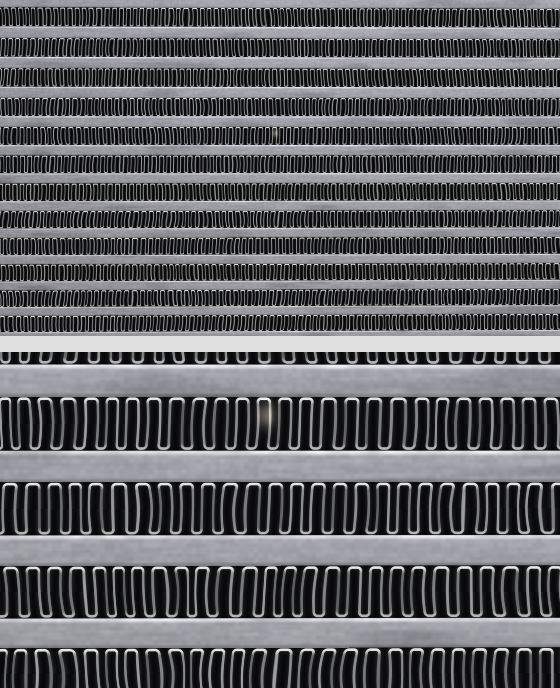
Top: the whole. Bottom: its middle third, enlarged.
Write a WebGL 1 fragment shader that draws this texture.

```glsl
precision highp float;

uniform vec2 u_resolution;

float hash(vec2 p) {
  return fract(sin(dot(p, vec2(127.1, 311.7))) * 43758.5453);
}

float noise(vec2 p) {
  vec2 i = floor(p), f = fract(p);
  f = f * f * (3.0 - 2.0 * f);
  return mix(mix(hash(i), hash(i + vec2(1.0, 0.0)), f.x),
             mix(hash(i + vec2(0.0, 1.0)), hash(i + 1.0), f.x), f.y);
}

float roundedBox(vec2 p, vec2 halfSize, float radius) {
  vec2 q = abs(p) - halfSize + radius;
  return length(max(q, 0.0)) + min(max(q.x, q.y), 0.0) - radius;
}

// Folded fin strip; p is in fold widths, measured down from the top of the gap
vec3 finStrip(vec2 p, float height, float row, float side, float pixel) {
  float depth = p.y / height;
  float bend = noise(vec2(p.x * 0.8, row * 7.3)) - 0.5;
  float lean = noise(vec2(p.x * 0.13, row * 3.1 + 40.0)) - 0.5;
  float u = p.x + 0.35 * bend * sin(3.14159 * depth) + 0.5 * lean * depth
          + 0.4 * noise(vec2(p.x * 0.4, row * 5.7 + 90.0)) + hash(vec2(row, 2.0));

  // Upper and lower loops share their legs, forming one continuous wave
  float upper = step(depth, 0.5);
  float fold = fract(u + 0.5 * upper) - 0.5;
  float fromEnd = mix(height - p.y, p.y, upper);
  float halfWidth = mix(0.22, 0.28, upper);
  float d = roundedBox(vec2(fold, fromEnd - 5.0), vec2(halfWidth, 4.9), 0.16);
  float wire = 1.0 - smoothstep(0.055 - 0.5 * pixel, 0.055 + 0.7 * pixel, abs(d));

  // Walls receding into the gap, seen from opposite sides left and right
  float facing = 0.5 + 0.5 * sign(d) * sign(fold) * side * (2.0 * upper - 1.0);
  float wall = exp(-9.0 * abs(d)) * (0.1 + 0.16 * facing);

  float cap = 1.0 - smoothstep(0.08, 0.4, fromEnd);
  float glint = 0.75 + 0.5 * hash(vec2(floor(u * 2.0), row));
  float light = mix(0.5 * glint, mix(0.72, 0.92, upper), cap);
  vec3 color = vec3(0.015, 0.015, 0.025) + wall * vec3(0.98, 1.0, 1.0);
  return mix(color, light * vec3(0.98, 0.99, 1.0), wire);
}

// Flat tube; across runs from 0 at its upper edge to 1 at its lower edge
vec3 tube(vec2 uv, float across, float row) {
  vec3 color = mix(vec3(0.64, 0.645, 0.675), vec3(0.59, 0.585, 0.61), uv.y);
  color *= 0.95 + 0.08 * smoothstep(0.0, 0.5, uv.x);
  color += 0.035 * (0.5 - across);

  // Brushed grain and broad stains
  color += 0.05 * (noise(vec2(uv.x * 60.0, across * 9.0 + row * 31.0)) - 0.5);
  color += 0.05 * (noise(vec2(uv.x * 350.0, across * 6.0 + row * 17.0)) - 0.5);
  color -= 0.08 * smoothstep(0.6, 0.95, noise(vec2(uv.x * 14.0, across * 1.5 + row * 9.0)));

  // Bright upper rim and shaded lower rim
  float rim = 1.0 - smoothstep(0.04, 0.2, across);
  color += rim * (0.16 + 0.12 * noise(vec2(uv.x * 90.0, row * 5.0)));
  return color * (1.0 - 0.22 * smoothstep(0.85, 1.0, across));
}

void main() {
  vec2 uv = gl_FragCoord.xy / u_resolution;
  uv.y = 1.0 - uv.y;
  float y = uv.y + (uv.x - 0.5) * 0.012 * (uv.y - 0.4);

  // Twelve rows, each a little shorter than the one above
  float rows = (0.0916 - sqrt(0.00839 - 0.00312 * (y - 0.0238))) / 0.00156;
  float row = floor(rows);
  float f = rows - row;
  float rowHeight = 0.0916 - 0.00156 * (row + 0.4);
  float gap = mix(0.62, 0.655, row / 11.0);

  // Seventy-seven folds across
  float foldsPerHeight = 77.0 * u_resolution.y / u_resolution.x;
  float scale = rowHeight * foldsPerHeight;
  vec2 finPoint = vec2(uv.x * 77.0, f * scale);
  float side = clamp((0.5 - uv.x) * 4.0, -1.0, 1.0);
  vec3 fins = finStrip(finPoint, gap * scale, row, side, 77.0 / u_resolution.x);

  // Pale debris lodged between two folds
  vec2 debris = (vec2(uv.x, rows) - vec2(0.492, 4.22)) / vec2(0.007, 0.2);
  fins += vec3(0.38, 0.35, 0.3) * exp(-2.0 * dot(debris, debris));

  // Tubes cover everything outside the gap
  float blur = 0.7 / (u_resolution.y * rowHeight);
  float open = smoothstep(-blur, blur, f) * (1.0 - smoothstep(gap - blur, gap + blur, f));
  float across = f < 0.5 * gap ? 1.0 : clamp((f - gap) / (1.0 - gap), 0.0, 1.0);
  vec3 color = mix(tube(uv, across, row), fins, open);

  gl_FragColor = vec4(clamp(color, 0.0, 1.0), 1.0);
}
```
